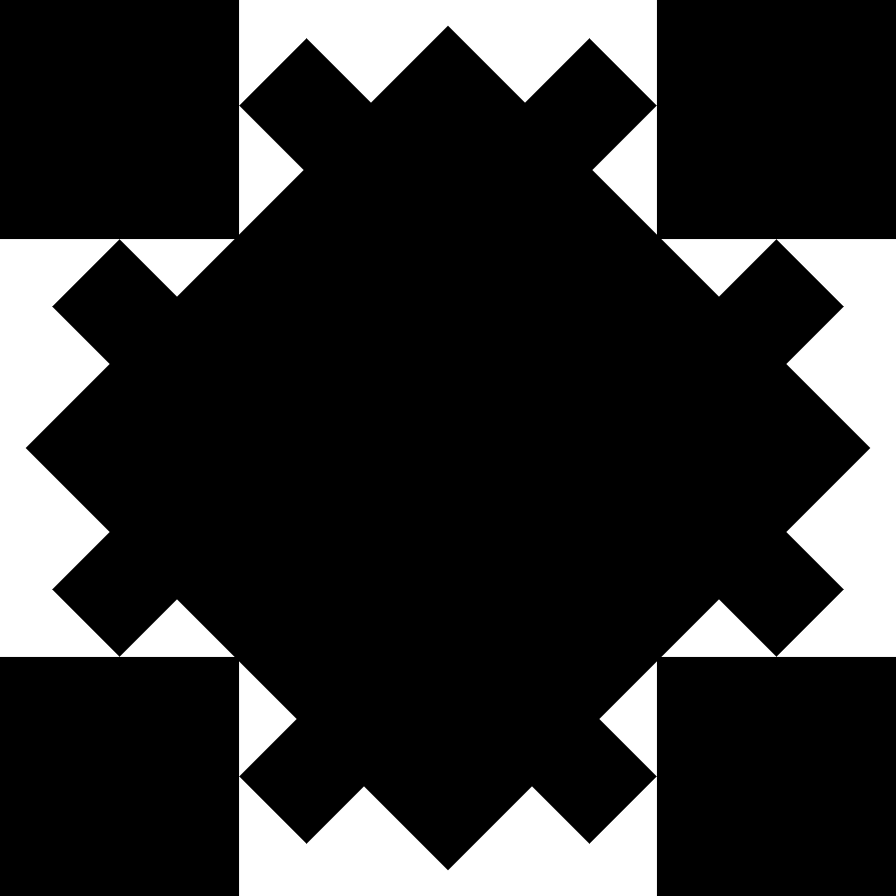
Reproduce this background procedurally as a WebGL 1 fragment shader.

```glsl
precision highp float;
// Black diamond with eight square-cut tabs and four corner squares on white.

uniform vec2 u_resolution;

const vec3 INK = vec3(0.0);
const vec3 PAPER = vec3(1.0);
const float DIAMOND_RADIUS = 0.4714;        // centre to tip
const float CORNER_START = 0.2332;          // centre to the corner squares
const float TAB_REACH = 0.5996;             // outer edge, measured as x + y
const vec2 TAB_SPAN = vec2(0.1335, 0.2839); // sides, measured as |x - y|
const float TOP_TAB_LIFT = 0.0156;          // extra height of the top pair
const float INV_SQRT2 = 0.70711;

float diamondDistance(vec2 q) {
  return (q.x + q.y - DIAMOND_RADIUS) * INV_SQRT2;
}

float cornerDistance(vec2 q) {
  return CORNER_START - min(q.x, q.y);
}

// Strip at 45 degrees; its inner end is hidden by the diamond.
float tabDistance(vec2 q) {
  float along = q.x + q.y;
  float across = abs(q.x - q.y);
  float sides = max(TAB_SPAN.x - across, across - TAB_SPAN.y);
  return max(along - TAB_REACH, sides) * INV_SQRT2;
}

void main() {
  float size = min(u_resolution.x, u_resolution.y);
  vec2 p = (gl_FragCoord.xy - 0.5 * u_resolution) / size;

  // Fold into one quadrant, raising only the top pair of tabs.
  vec2 q = abs(p);
  float lift = p.y > q.x ? TOP_TAB_LIFT : 0.0;
  float d = min(diamondDistance(q), cornerDistance(q));
  d = min(d, tabDistance(q - vec2(0.0, lift)));

  // One-pixel edge smoothing.
  float paperCover = clamp(d * size + 0.5, 0.0, 1.0);
  gl_FragColor = vec4(mix(INK, PAPER, paperCover), 1.0);
}
```
